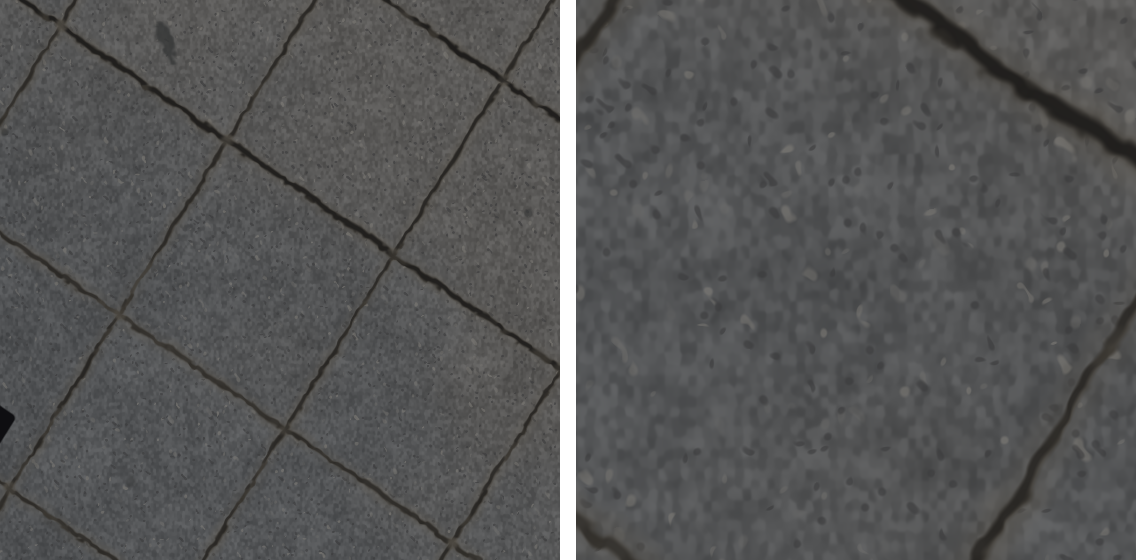
Left, the full canvas; right, a detail of the centre.
Write a three.js fragment shader that draws this texture.

```glsl
// Worn grey square pavers laid on a slant, with gritty faces and dark, uneven joints.
varying vec2 vUv;

// Lattice: one joint crossing and the two steps to its neighbours.
const vec2 CROSSING = vec2(0.406, 0.749);
const vec2 STEP_A = vec2(0.298, -0.204);
const vec2 STEP_B = vec2(-0.194, -0.311);
const float TILE_SIZE = 0.364;

const float BED_WIDTH = 0.0050;
const float CRACK_WIDTH = 0.0036;
const float DUST_WIDTH = 0.016;
const float ROUGHNESS = 0.0065;

const vec3 COOL_STONE = vec3(0.322, 0.329, 0.337);
const vec3 WARM_STONE = vec3(0.352, 0.347, 0.340);
const vec3 DUST = vec3(0.365, 0.345, 0.310);
const vec3 BED = vec3(0.245, 0.230, 0.205);
const vec3 CRACK = vec3(0.115, 0.110, 0.105);
const vec3 PALE_FLECK = vec3(0.49, 0.48, 0.46);
const vec3 DARK_FLECK = vec3(0.23, 0.23, 0.235);
const vec3 STAIN = vec3(0.21, 0.215, 0.215);
const vec3 BLACK_EDGE = vec3(0.055, 0.055, 0.065);

float hash(vec2 p) {
  vec3 q = fract(vec3(p.xyx) * 0.1031);
  q += dot(q, q.yzx + 33.33);
  return fract((q.x + q.y) * q.z);
}

// Cellular noise: x = nearest distance, y = its cell value, z = blended value.
vec3 cellular(vec2 p) {
  vec2 base = floor(p);
  float nearest = 9.0, id = 0.0, sum = 0.0, total = 0.0;
  for (int y = -1; y <= 1; y++) {
    for (int x = -1; x <= 1; x++) {
      vec2 cell = base + vec2(float(x), float(y));
      vec2 site = cell + 0.2 + 0.6 * vec2(hash(cell + 17.0), hash(cell + 43.0));
      float value = hash(cell + 71.0);
      float d2 = dot(p - site, p - site);
      float w = exp(-5.0 * d2);
      sum += w * value;
      total += w;
      if (d2 < nearest) { nearest = d2; id = value; }
    }
  }
  return vec3(sqrt(nearest), id, sum / total);
}

float cross2(vec2 a, vec2 b) { return a.x * b.y - a.y * b.x; }

vec2 toGrid(vec2 p) {
  vec2 q = p - CROSSING;
  return vec2(cross2(q, STEP_B), cross2(STEP_A, q)) / cross2(STEP_A, STEP_B);
}

float band(float d, float halfWidth) {
  return 1.0 - smoothstep(halfWidth * 0.35, halfWidth * 1.4, abs(d));
}

float capsule(vec2 p, vec2 a, vec2 b) {
  vec2 ab = b - a;
  return length(p - a - ab * clamp(dot(p - a, ab) / dot(ab, ab), 0.0, 1.0));
}

float blot(float d, float radius) { return 1.0 - smoothstep(radius * 0.5, radius * 1.2, d); }

void main() {
  vec2 p = vUv;
  vec2 grid = toGrid(p);
  vec2 tile = floor(grid);
  vec2 joint = floor(grid + 0.5);
  float rough = cellular(p * 80.0).z - 0.5;
  float patches = cellular(p * 19.0 + 5.0).z;

  // Stone face: slow tint, tile tone and two sizes of grain.
  float warmth = smoothstep(0.5, 1.6, p.x + p.y + 0.5 * (cellular(p * 5.0).z - 0.5));
  vec3 color = mix(COOL_STONE, WARM_STONE, warmth);
  color += 0.020 * (hash(tile + 9.0) - 0.5) + 0.030 * (patches - 0.5) + 0.035 * rough;
  color += 0.085 * (cellular(p * vec2(215.0, 160.0)).z - 0.5);

  // Pale and dark aggregate flecks.
  vec2 warp = vec2(rough, -rough) * 0.8;
  vec3 pale = cellular(p * vec2(84.0, 66.0) + warp);
  vec3 dark = cellular(p * 92.0 + 31.0 + warp);
  float paleSize = 0.14 + 0.20 * fract(pale.y * 57.0);
  color = mix(color, PALE_FLECK, 0.65 * step(0.80, pale.y) * fract(pale.y * 91.0) * blot(pale.x, paleSize));
  color = mix(color, DARK_FLECK, 0.60 * step(0.84, dark.y) * blot(dark.x, 0.26));

  // Scattered stains.
  float taper = mix(0.008, 0.015, smoothstep(0.89, 0.94, p.y));
  float stain = blot(capsule(p, vec2(0.289, 0.944), vec2(0.307, 0.890)) + rough * 0.010, taper);
  stain = max(stain, blot(length(p - vec2(0.007, 0.762)) + rough * 0.005, 0.008));
  stain = max(stain, 0.7 * blot(length(p - vec2(0.944, 0.618)) + rough * 0.006, 0.009));
  stain = max(stain, 0.5 * blot(length(p - vec2(0.234, 0.141)) + rough * 0.008, 0.010));
  color = mix(color, STAIN, 0.8 * stain);

  // Joints: x crosses the steep ones, y the shallow ones, which fade down the slope.
  vec2 bend = 0.0012 * (sin(grid.yx * 17.0 + joint * 2.0) + 0.6 * sin(grid.yx * 41.0 + joint));
  vec2 d = (grid - joint) * TILE_SIZE + bend + rough * ROUGHNESS * vec2(0.7, 1.0);
  float slopeFade = 1.0 - 0.55 * smoothstep(0.0, 1.0, joint.y);
  vec2 wear = vec2(hash(vec2(joint.x, tile.y) + 3.0), hash(vec2(tile.x, joint.y) + 23.0));
  vec2 strength = vec2(0.45, 0.80 * slopeFade) + vec2(0.25, 0.20) * wear;
  vec2 halfWidth = vec2(0.85, 0.75 + 0.45 * slopeFade) * (0.8 + 0.5 * patches);
  float dust = max(band(d.x, DUST_WIDTH), band(d.y, DUST_WIDTH));
  color = mix(color, DUST, 0.30 * dust * (0.4 + patches));
  vec2 bed = vec2(band(d.x, BED_WIDTH * halfWidth.x), band(d.y, BED_WIDTH * halfWidth.y));
  color = mix(color, BED + 0.10 * rough, 0.85 * max(bed.x, bed.y));
  vec2 crack = vec2(band(d.x + 0.001, CRACK_WIDTH * halfWidth.x), band(d.y, CRACK_WIDTH * halfWidth.y));
  crack *= strength * smoothstep(0.12, 0.52, patches + 0.5 * rough + 0.15 * slopeFade);
  color = mix(color, CRACK, max(crack.x, crack.y));

  // Crumbs of grit gathered at the crossings.
  float crumbs = blot(length(d), 0.013) * (0.5 + rough);
  color = mix(color, DUST * 0.92, crumbs);

  // Rounded black corner at the left edge.
  vec2 q = abs(grid - toGrid(vec2(-0.0117, 0.2465))) * TILE_SIZE - 0.022;
  float corner = length(max(q, 0.0)) + min(max(q.x, q.y), 0.0) - 0.008;
  color = mix(color, BLACK_EDGE, 1.0 - smoothstep(-0.0015, 0.0025, corner));

  gl_FragColor = vec4(color, 1.0);
}
```
